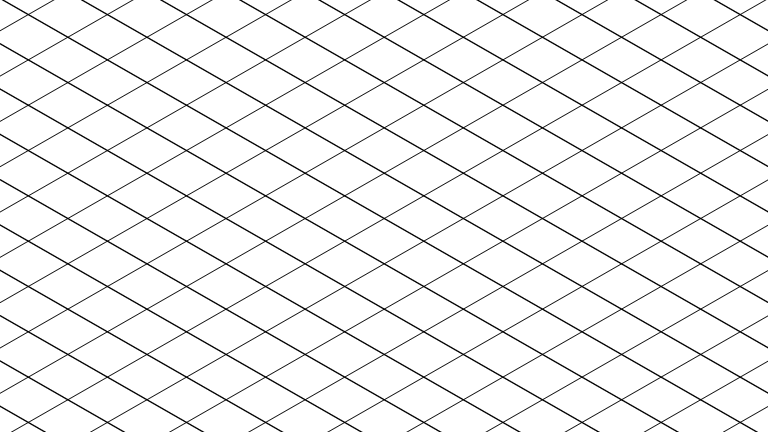
Write a WebGL 2 fragment shader that draws this pattern.

```glsl
#version 300 es
precision highp float;
// Isometric line grid: two families of parallel black lines on white paper,
// crossing to form flat rhombi. Each family is a folded linear phase turned
// into a distance; the falling lines are heavier than the rising ones.

uniform vec2 u_resolution;
out vec4 fragColor;

// Lengths are in canvas heights, measured from the canvas centre.
const vec2 RHOMBUS = vec2(0.1831, 0.1049);    // full diagonals of one cell
const vec2 CROSSING = vec2(0.0006, -0.0058);  // crossing nearest the centre
const float FALLING_WIDTH = 0.0031;
const float RISING_WIDTH = 0.0020;
const vec3 PAPER = vec3(1.0);
const vec3 INK = vec3(0.0);

// Distance to the nearest of the parallel lines dot(p, frequency) = integer.
float lineDistance(vec2 p, vec2 frequency) {
    float phase = dot(p, frequency);
    return abs(fract(phase + 0.5) - 0.5) / length(frequency);
}

// Share of a pixel-wide box covered by a line, exact even for hairlines.
float lineCoverage(float dist, float width, float pixel) {
    float nearEdge = clamp((0.5 * width - dist) / pixel + 0.5, 0.0, 1.0);
    float farEdge = clamp((-0.5 * width - dist) / pixel + 0.5, 0.0, 1.0);
    return nearEdge - farEdge;
}

void main() {
    float pixel = 1.0 / u_resolution.y;
    vec2 p = (gl_FragCoord.xy - 0.5 * u_resolution) * pixel - CROSSING;

    // The two families mirror each other about the vertical axis.
    vec2 frequency = 1.0 / RHOMBUS;
    float falling = lineDistance(p, frequency);
    float rising = lineDistance(p, frequency * vec2(-1.0, 1.0));

    // Overlay both families on the paper.
    float bare = (1.0 - lineCoverage(falling, FALLING_WIDTH, pixel))
               * (1.0 - lineCoverage(rising, RISING_WIDTH, pixel));
    fragColor = vec4(mix(INK, PAPER, bare), 1.0);
}
```
